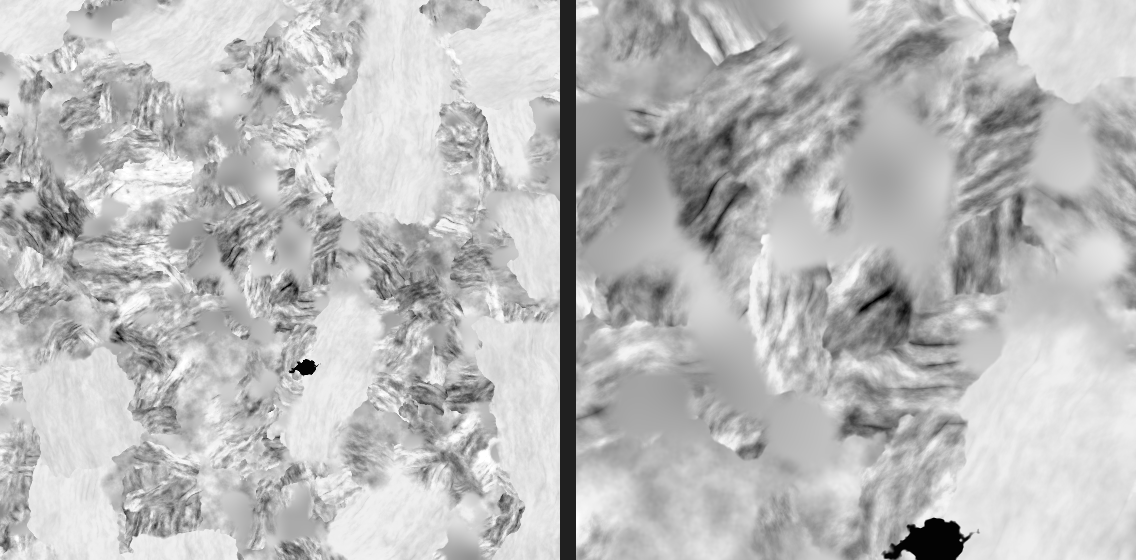
Left, the full canvas; right, a detail of the centre.
This texture map is drawn by a WebGL 1 fragment shader. Its source:

```glsl
precision highp float;
// Grey patchwork of streaked bark-like shards, pale crusts and soft blurred blots.
uniform vec2 u_resolution;

const float PI = 3.14159265;
const float MEDIUM_CELLS = 8.0;
const float SMALL_CELLS = 14.0;
const float LARGE_CELLS = 4.8;
const float PALE_CELLS = 4.7;
const vec2 MEDIUM_TONES = vec2(0.60, 0.92);   // darkest and lightest shard
const vec2 SMALL_TONES = vec2(0.54, 0.96);
const vec2 LARGE_TONES = vec2(0.56, 0.74);
const vec2 PALE_TONES = vec2(0.87, 0.93);
const vec2 BLOT_TONES = vec2(0.50, 0.98);
const float STREAK_CONTRAST = 1.25;
const float PALE_CONTRAST = 0.22;
const float WHITEST = 0.93;
const vec2 PIT_CENTRE = vec2(0.545, 0.345);
const vec2 PIT_SIZE = vec2(0.026, 0.013);
const float PIT_TONE = 0.01;

float hash(vec2 p) {
  vec3 q = fract(p.xyx * 0.1031);
  q += dot(q, q.yzx + 33.33);
  return fract((q.x + q.y) * q.z);
}

float noise(vec2 p) {
  vec2 i = floor(p), f = fract(p);
  f = f * f * (3.0 - 2.0 * f);
  return mix(mix(hash(i), hash(i + vec2(1.0, 0.0)), f.x),
             mix(hash(i + vec2(0.0, 1.0)), hash(i + 1.0), f.x), f.y);
}

float fbm(vec2 p) {
  float sum = 0.0, amp = 0.53;
  for (int k = 0; k < 4; k++) {
    sum += amp * noise(p);
    p = mat2(0.96, 0.28, -0.28, 0.96) * p * 2.1 + 17.3;
    amp *= 0.5;
  }
  return sum;
}

// Fibres running along q.x, centred on zero, with broken dark crevices
float streaks(vec2 q, float seed) {
  q.y += 0.018 * (noise(q * 17.0 + seed) - 0.5) + 0.006 * (noise(q * 55.0 + seed) - 0.5);
  float broad = noise(q * vec2(8.0, 44.0) + seed) - 0.5;
  float fibre = noise(q * vec2(20.0, 120.0) + seed * 1.7) - 0.5;
  float fine = noise(q * vec2(60.0, 240.0) + seed * 2.3) - 0.5;
  float grain = fbm(q * vec2(120.0, 190.0) + seed) - 0.5;
  float ridge = 1.0 - abs(2.0 * noise(q * vec2(16.0, 80.0) + seed * 3.1) - 1.0);
  float crevice = pow(ridge, 5.0) * smoothstep(0.45, 0.8, fbm(q * 26.0 + seed));
  float rough = 0.6 + 0.8 * noise(q * 19.0 + seed * 1.3);
  return 0.26 * broad + rough * (0.22 * fibre + 0.17 * fine + 0.40 * grain) - 0.32 * crevice;
}

// Paints one jittered grid of bent, ragged, randomly turned shards over tone
void paintShards(vec2 p, float cells, float chance, vec2 tones, float contrast,
                 float turn, float seed, inout float tone) {
  vec2 home = floor(p * cells);
  float ragged = 0.45 * (fbm(p * cells * 2.8 + seed) - 0.5) / cells
               + 0.012 * (fbm(p * 65.0 + seed) - 0.5);
  float softness = mix(0.0015, 0.024, smoothstep(0.45, 0.75, noise(p * 14.0 + seed)));
  softness = max(min(softness, 0.12 / cells), 0.7 / u_resolution.y);
  for (int j = -1; j <= 1; j++) {
    for (int i = -1; i <= 1; i++) {
      vec2 id = home + vec2(float(i), float(j)) + seed;
      if (hash(id + 3.7) > chance) continue;
      vec2 jitter = 0.2 + 0.6 * vec2(hash(id + 11.1), hash(id + 23.9));
      float angle = 1.15 + turn * (hash(id + 37.3) - 0.5);
      float c = cos(angle), s = sin(angle);
      vec2 q = mat2(c, -s, s, c) * (p - (id - seed + jitter) / cells);
      q.y += 0.5 * (hash(id + 41.7) - 0.5) * q.x * q.x * cells;
      vec2 halfSize = mix(vec2(0.42, 0.18), vec2(0.78, 0.40),
                          vec2(hash(id + 53.1), hash(id + 61.9))) / cells;
      float corner = 0.15 / cells;
      vec2 d = abs(q) - halfSize + corner;
      float dist = length(max(d, 0.0)) + min(max(d.x, d.y), 0.0) - corner + ragged;
      float cover = 1.0 - smoothstep(-softness, softness, dist);
      if (cover <= 0.0) continue;
      float shardTone = mix(tones.x, tones.y, hash(id + 71.3));
      shardTone += contrast * streaks(q, 5.0 + 40.0 * hash(id + 83.7));
      shardTone += 0.4 * contrast * (fbm(p * 13.0 + seed) - 0.5);
      tone = mix(tone, shardTone, cover);
    }
  }
}

void main() {
  vec2 p = gl_FragCoord.xy / u_resolution.y;

  // Smooth ground that also shows through as blots
  float blur = 0.65 * noise(p * 12.0 + 4.0) + 0.35 * noise(p * 27.0 + 9.0);
  float blotTone = mix(BLOT_TONES.x, BLOT_TONES.y, blur);
  float tone = blotTone + 0.5 * (fbm(p * 50.0) - 0.5);

  // Crowded streaked shards
  paintShards(p, MEDIUM_CELLS, 0.95, MEDIUM_TONES, STREAK_CONTRAST, PI, 7.0, tone);
  paintShards(p, LARGE_CELLS, 0.34, LARGE_TONES, STREAK_CONTRAST, PI, 19.0, tone);
  paintShards(p, SMALL_CELLS, 0.48, SMALL_TONES, STREAK_CONTRAST, PI, 31.0, tone);

  // Small out-of-focus blots with wide feathered rims
  float blotField = 0.62 * noise(p * 19.0 + 57.0) + 0.38 * noise(p * 37.0 + 63.0);
  tone = mix(tone, blotTone, smoothstep(0.52, 0.72, blotField));

  // Pale crusts on top, faintly mottled
  paintShards(p, PALE_CELLS, 0.33, PALE_TONES, PALE_CONTRAST, 1.6, 46.0, tone);
  tone = min(tone, WHITEST + 0.3 * max(tone - WHITEST, 0.0));

  // One ragged black pit
  float pit = length((p - PIT_CENTRE) / PIT_SIZE) + 1.6 * (fbm(p * 60.0) - 0.5);
  tone = mix(PIT_TONE, tone, smoothstep(0.88, 1.0, pit));

  gl_FragColor = vec4(vec3(clamp(tone, 0.0, 1.0)), 1.0);
}
```
